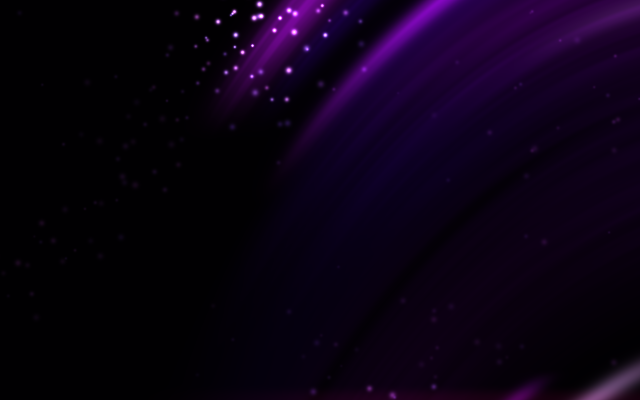
Write a WebGL 2 fragment shader that draws this background.

```glsl
#version 300 es
precision highp float;
// Curved violet light beams sweeping down from the top, with drifting sparks on black.
#define BEND 0.2
#define STREAK_FREQ 24.0
#define SPARK_CELL 0.068
#define SPARK_LAYERS 4
#define SPARK_SIZE 0.0085
#define MAGENTA vec3(0.45, 0.03, 0.58)
#define VIOLET vec3(0.17, 0.0, 0.25)
#define INDIGO vec3(0.10, 0.0, 0.29)
#define LILAC vec3(0.42, 0.30, 0.46)
#define BASE vec3(0.004, 0.0, 0.008)

uniform vec2 u_resolution;
out vec4 outColor;

float hash(vec2 p) {
    return fract(sin(dot(p, vec2(127.1, 311.7))) * 43758.5453);
}

float noise(vec2 p) {
    vec2 i = floor(p), f = fract(p);
    f = f * f * (3.0 - 2.0 * f);
    return mix(mix(hash(i), hash(i + vec2(1, 0)), f.x),
               mix(hash(i + vec2(0, 1)), hash(i + vec2(1, 1)), f.x), f.y);
}

float bell(float x, float center, float width) {
    float k = (x - center) / width;
    return exp(-k * k);
}

// Coordinates of the curved rays: x across them, y along them.
vec2 rayCoords(vec2 p) {
    float across = p.x + p.y;
    float along = p.x - p.y;
    float offset = along - 1.35 + 0.5 * across;
    return vec2(across - BEND * offset * offset, along);
}

vec3 beams(vec2 p) {
    vec2 ray = rayCoords(p);
    float s = ray.x, depth = p.y;
    float streak = 0.65 * noise(vec2(s * STREAK_FREQ, ray.y * 1.5))
                 + 0.35 * noise(vec2(s * STREAK_FREQ * 3.0, ray.y * 2.0 + 7.0));

    // Wide violet veil, turning blue as it sinks
    float veil = smoothstep(1.06, 1.24, s) * (1.0 - 0.72 * smoothstep(1.36, 1.68, s));
    veil *= exp(-4.5 * depth * depth) * (0.5 + 0.75 * streak);
    vec3 col = mix(VIOLET, INDIGO, smoothstep(0.0, 0.5, depth)) * veil;

    // Left beam and the thin indigo ray beside it
    float leftFade = 1.0 - smoothstep(0.02, 0.36, depth);
    col += MAGENTA * bell(s, 0.765, 0.075) * leftFade * (0.5 + 0.75 * streak);
    col += INDIGO * bell(s, 0.91, 0.045) * leftFade * (0.4 + 0.8 * streak);

    // Main beam: bright core with a soft skirt
    float mainFade = 1.0 - smoothstep(0.0, 0.52, depth);
    col += MAGENTA * bell(s, 1.085, 0.036) * mainFade * (0.6 + 0.5 * streak);
    col += INDIGO * bell(s, 1.12, 0.085) * mainFade * 0.6;

    // Dim lower right field, split by a dark band
    float field = smoothstep(1.45, 1.85, s) * (1.0 - smoothstep(2.0, 2.4, s));
    col += vec3(0.045, 0.0, 0.065) * field * (0.5 + 0.7 * streak);
    col += vec3(0.012, 0.0, 0.04) * bell(s, 1.5, 0.22) * smoothstep(0.2, 0.5, depth);
    col *= 1.0 - 0.75 * bell(s, 1.70, 0.035) * smoothstep(0.2, 0.5, depth);

    // Pale rays at the corners and a faint glow on the bottom edge
    float low = smoothstep(0.8, 1.0, depth);
    col += LILAC * bell(s, 2.455, 0.035) * low;
    col += MAGENTA * 0.5 * bell(s, 2.29, 0.03) * smoothstep(0.92, 1.0, depth);
    col += LILAC * 0.25 * bell(s, 1.40, 0.035) * smoothstep(1.25, 1.6, p.x);
    col += vec3(0.08, 0.0, 0.04) * smoothstep(0.96, 1.0, depth) * smoothstep(0.3, 1.1, p.x);
    return col;
}

// Chance (x) and brightness (y) of sparks around a point.
vec2 sparkField(vec2 p) {
    float belt = bell(dot(p, vec2(0.74, 0.67)), 0.49, 0.105);
    float cluster = bell(p.x, 0.69, 0.19) * bell(p.y, 0.06, 0.19);
    float right = bell(p.x, 1.42, 0.22) * bell(p.y, 0.2, 0.28);
    float floorBand = bell(p.x, 1.0, 0.32) * bell(p.y, 0.86, 0.15);
    float chance = 0.42 * belt + 0.45 * cluster + 0.13 * right + 0.25 * floorBand;
    float edge = smoothstep(0.95, 0.98, p.y) * smoothstep(0.65, 0.75, p.x);
    float light = 0.10 + 1.2 * cluster + 0.12 * right + 0.35 * edge;
    return vec2(chance, light);
}

vec3 sparks(vec2 p) {
    vec3 col = vec3(0.0);
    for (int i = 0; i < SPARK_LAYERS; i++) {
        float layer = float(i);
        vec2 shift = vec2(0.37, 0.61) * layer;
        vec2 cell = floor(p / SPARK_CELL + shift);
        vec2 seed = cell + 19.0 * layer;
        vec2 jitter = 0.27 + 0.46 * vec2(hash(seed + 3.1), hash(seed + 8.7));
        vec2 center = (cell + jitter - shift) * SPARK_CELL;
        vec2 field = sparkField(center);
        float size = SPARK_SIZE * mix(0.35, 1.0, hash(seed + 5.3));
        float r = length(p - center) / size;
        float glow = exp(-r * r) * step(hash(seed), field.x);
        float light = field.y * mix(0.45, 1.2, hash(seed + 2.9));
        vec3 tint = mix(vec3(0.45, 0.22, 0.85), vec3(0.85, 0.3, 0.95), hash(seed + 6.4));
        col += light * (tint * glow + vec3(0.6) * glow * glow * smoothstep(0.2, 0.9, light));
    }
    return col;
}

void main() {
    vec2 p = gl_FragCoord.xy / u_resolution.y;
    p.y = 1.0 - p.y; // depth below the top edge
    outColor = vec4(min(BASE + beams(p) + sparks(p), 1.0), 1.0);
}
```
